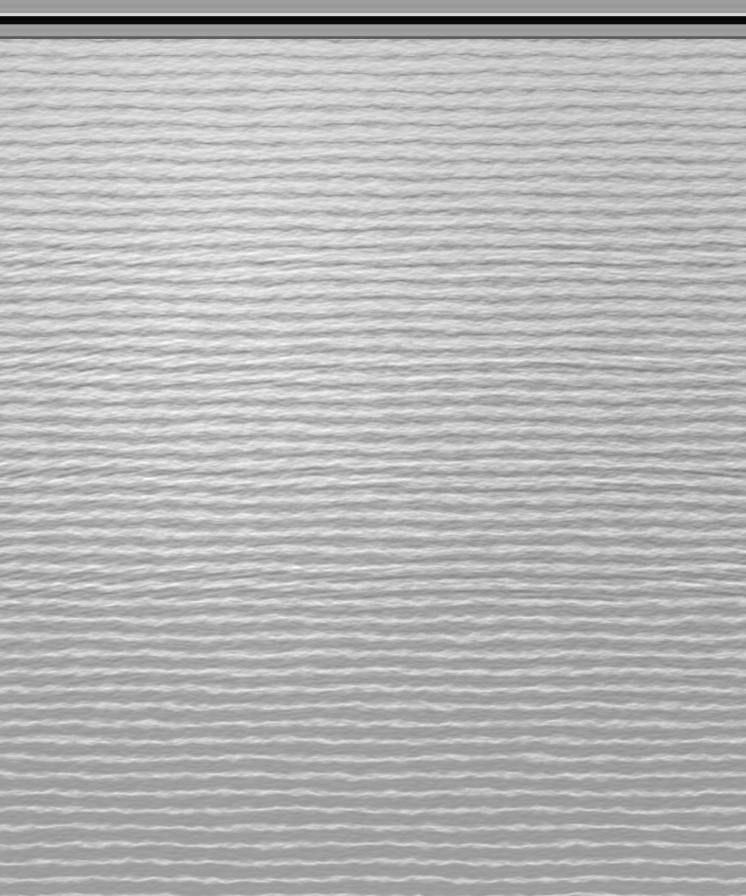
Write a Shadertoy shader that draws this texture.

```glsl
const float TAU = 6.2831853;
const float RIDGES_PER_HEIGHT = 51.7;
const float FIRST_GROOVE = 0.0625;
const float SHEET_TOP = 0.0435;

vec2 hash2(vec2 cell) {
    vec2 k = vec2(dot(cell, vec2(127.1, 311.7)), dot(cell, vec2(269.5, 183.3)));
    return fract(sin(k) * 43758.55);
}

// Distance to the nearest scattered feature point
float cellular(vec2 p) {
    vec2 cell = floor(p), local = fract(p);
    float nearest = 4.0;
    for (int j = -1; j <= 1; j++)
    for (int i = -1; i <= 1; i++) {
        vec2 offset = vec2(i, j);
        vec2 d = offset + hash2(cell + offset) - local;
        nearest = min(nearest, dot(d, d));
    }
    return sqrt(nearest);
}

// Bends coordinates with layered sines
vec2 sway(vec2 p, float amount) {
    return p + amount * vec2(sin(p.y * 41.0 + 3.0 * sin(p.x * 9.0)),
                             sin(p.x * 23.0 + 2.0 * sin(p.y * 31.0)) + 0.5 * sin(p.x * 67.0 + p.y * 90.0));
}

// Slope of the crumpled skin, seen as light from above
float emboss(vec2 p, vec2 scale) {
    return cellular(p * scale) - cellular((p + vec2(0.0012, 0.0022)) * scale);
}

// Fine creases that rise on the left and fall on the right
float creases(vec2 p, float frequency) {
    float arch = p.y - 0.22 * (p.x - 0.46) * (p.x - 0.46) + 0.05 * p.x;
    float wander = 0.7 * sin(p.x * 17.0 + p.y * 60.0) + 0.4 * sin(p.x * 43.0 - p.y * 95.0);
    return sin(TAU * frequency * arch + wander)
         + 0.5 * sin(TAU * frequency * 1.63 * arch - 1.7 * wander);
}

// Lit share of a ridge: thin dark grooves for low power, thin bright crests for high
float ridgeLight(float phase, float power) {
    return pow(0.5 + 0.5 * cos(TAU * phase) + 0.002, power);
}

float glow(vec2 p, vec2 centre, vec2 radius) {
    vec2 d = (p - centre) / radius;
    return exp(-dot(d, d));
}

float stripe(float y, float top, float bottom, float blur) {
    return smoothstep(top - blur, top + blur, y) * (1.0 - smoothstep(bottom - blur, bottom + blur, y));
}

float ribbedSheet(vec2 p) {
    vec2 bent = sway(p, 0.0012);
    float crumple = emboss(bent, vec2(62.0, 190.0));
    float grain = emboss(bent + 3.7, vec2(130.0, 330.0));
    float ripple = cellular(bent * vec2(48.0, 95.0)) - 0.5;

    // Ridges, with grooves narrowing upward and crests narrowing downward
    float phase = (bent.y - FIRST_GROOVE) * RIDGES_PER_HEIGHT + 0.5 + 0.22 * ripple;
    float lit = ridgeLight(phase, exp2(mix(-2.4, 2.6, p.y)));

    // Broad lighting
    float sheen = glow(p, vec2(0.24, 0.36), vec2(0.3, 0.4));
    float fall = smoothstep(0.45, 1.0, p.y);
    float crest = mix(0.79, 0.80, p.y) + 0.09 * sheen;
    float groove = mix(0.57, 0.625, p.y) + 0.07 * sheen;
    float shade = mix(groove, crest, lit) - 0.015 * fall;

    // Creases gather in bands; crumples follow the grooves and crests
    float band = pow(0.5 + 0.5 * cos(TAU * (p.y - 0.29) / 0.12), 2.0);
    float middle = smoothstep(0.1, 0.3, p.y) * (1.0 - smoothstep(0.65, 0.85, p.y));
    shade += creases(p, 115.0) * (0.012 + 0.03 * band) * middle;
    float rough = mix(1.0 - 0.6 * lit, 0.3 + 0.8 * lit, p.y);
    shade += (0.16 * crumple + 0.08 * grain) * rough * (1.0 - 0.35 * fall);
    return shade;
}

// Smooth rail with a light lip, a black gap and a dark seam
float topRail(float y, float blur) {
    float shade = 0.61 + 0.015 * sin(y * 700.0);
    shade = mix(shade, 0.84, stripe(y, 0.0145, 0.0180, blur));
    shade = mix(shade, 0.03, stripe(y, 0.0182, 0.0272, blur));
    return mix(shade, 0.36, stripe(y, 0.0405, SHEET_TOP, blur));
}

void mainImage(out vec4 fragColor, in vec2 fragCoord) {
    vec2 p = fragCoord / iResolution.y;
    p.y = 1.0 - p.y;
    float blur = 0.6 / iResolution.y;
    float onSheet = smoothstep(SHEET_TOP - blur, SHEET_TOP + blur, p.y);
    float shade = mix(topRail(p.y, blur), ribbedSheet(p), onSheet);
    fragColor = vec4(vec3(clamp(shade, 0.0, 1.0)), 1.0);
}
```
